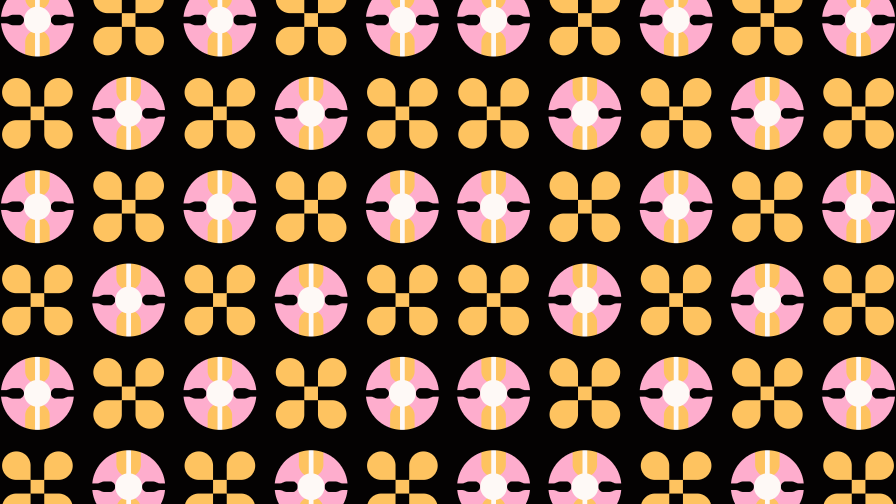
Reproduce this pattern procedurally as a Shadertoy shader.

```glsl
// Checkered rows of four-petal flowers and pink banded discs on black, mirrored about the middle.

// Layout: lengths below are in column pitches unless noted
const float COLUMNS = 9.82;          // column pitches across the canvas width
const float ROW_PITCH = 1.023;
const float ROW_SHIFT = 0.015;       // downward offset of the rows
const vec2 ODD_CELL = vec2(0.0, -3.0); // single cell that breaks the checker

// Disc motif
const float DISC_RADIUS = 0.400;
const float HUB_RADIUS = 0.147;
const float STRIPE_HALF = 0.026;
const float BAND_RADIUS = 0.134;
const float BAND_START = 0.243;
const float NOTCH_HALF = 0.036;
const float NOTCH_BULB = 0.056;
const vec2 NOTCH_SPAN = vec2(0.203, 0.265);
const float NOTCH_BLEND = 0.035;

// Flower motif
const float PETAL_RADIUS = 0.156;
const float PETAL_OFFSET = 0.231;
const float CORE_HALF = 0.075;

// Colours
const vec3 BLACK = vec3(0.014, 0.008, 0.008);
const vec3 GOLD = vec3(0.995, 0.765, 0.375);
const vec3 PINK = vec3(0.995, 0.680, 0.805);
const vec3 WHITE = vec3(0.995, 0.975, 0.965);

float sdBox(vec2 p, vec2 halfSize) {
    vec2 d = abs(p) - halfSize;
    return length(max(d, 0.0)) + min(max(d.x, d.y), 0.0);
}

float smoothMin(float a, float b, float k) {
    float h = max(k - abs(a - b), 0.0) / k;
    return min(a, b) - 0.25 * h * h * k;
}

// Coverage of a shape, softened over one pixel
float fill(float d, float pixel) {
    return clamp(0.5 - d / pixel, 0.0, 1.0);
}

// Round petals with one sharp corner meeting the square core
float sdFlower(vec2 p) {
    vec2 q = abs(p) - PETAL_OFFSET;
    float halfCorner = 0.5 * PETAL_RADIUS;
    float petal = min(length(q) - PETAL_RADIUS,
                      sdBox(q + halfCorner, vec2(halfCorner)));
    return min(petal, sdBox(p, vec2(CORE_HALF)));
}

// Side slot with a thin mouth and a rounded inner bulb
float sdNotch(vec2 q) {
    float bulbX = q.x - clamp(q.x, NOTCH_SPAN.x, NOTCH_SPAN.y);
    float bulb = length(vec2(bulbX, q.y)) - NOTCH_BULB;
    float mouth = max(q.y - NOTCH_HALF, NOTCH_SPAN.x - q.x);
    return smoothMin(bulb, mouth, NOTCH_BLEND);
}

vec3 drawDisc(vec2 p, float pixel) {
    vec2 q = abs(p);
    float band = length(vec2(q.x, min(q.y - BAND_START, 0.0))) - BAND_RADIUS;
    vec3 color = mix(PINK, GOLD, fill(band, pixel));
    color = mix(color, WHITE, fill(q.x - STRIPE_HALF, pixel));
    color = mix(color, BLACK, fill(sdNotch(q), pixel));
    color = mix(color, WHITE, fill(length(p) - HUB_RADIUS, pixel));
    return mix(BLACK, color, fill(length(p) - DISC_RADIUS, pixel));
}

void mainImage(out vec4 fragColor, in vec2 fragCoord) {
    float pixel = COLUMNS / iResolution.x;
    vec2 pos = (fragCoord - 0.5 * iResolution.xy) * pixel;
    pos.y += ROW_SHIFT;

    // Cell index and position within the cell
    vec2 pitch = vec2(1.0, ROW_PITCH);
    vec2 cell = floor(pos / pitch);
    vec2 local = pos - (cell + 0.5) * pitch;

    // Checker that reflects across the vertical centre line
    float column = cell.x < 0.0 ? -1.0 - cell.x : cell.x;
    bool isDisc = mod(column + cell.y, 2.0) < 0.5 || cell == ODD_CELL;

    vec3 color = isDisc ? drawDisc(local, pixel)
                        : mix(BLACK, GOLD, fill(sdFlower(local), pixel));
    fragColor = vec4(color, 1.0);
}
```
